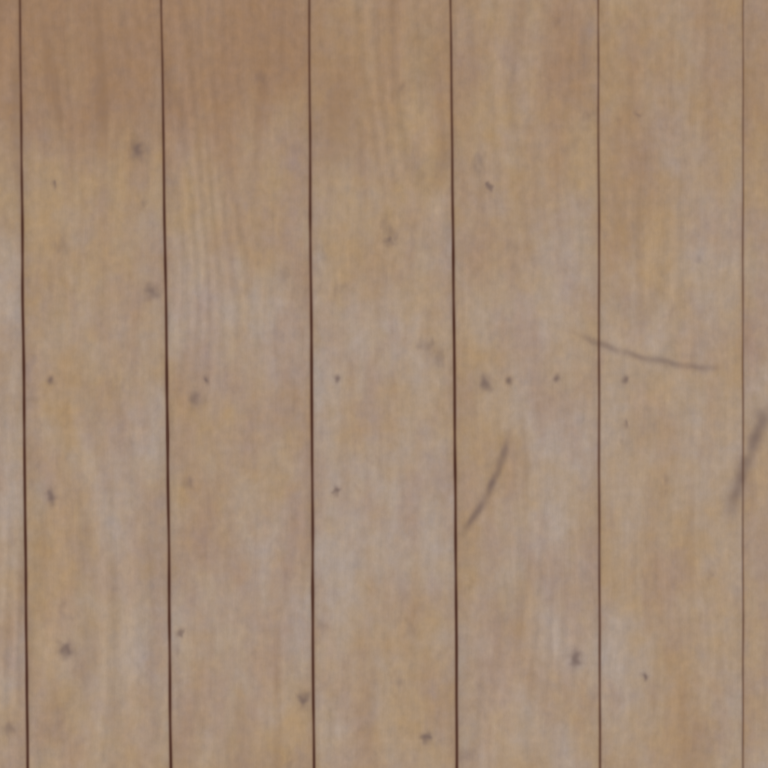
Write a Shadertoy shader that draws this texture.

```glsl
// Worn pale pine floor: upright planks with thin dark seams, grain, knots and scuffs.
#define PLANK_BOTTOM vec2(0.036, 0.1863) // first seam and plank width at the bottom
#define PLANK_TOP    vec2(0.026, 0.1883) // first seam and plank width at the top
#define SEAM_WIDTH   0.0044
#define NAIL_HEIGHT  0.505
#define KNOT_SPACING 0.11
#define GRAIN_DEPTH  0.06
#define HONEY vec3(0.660, 0.556, 0.443)
#define GREY  vec3(0.670, 0.600, 0.545)
#define ROSE  vec3(0.620, 0.522, 0.465)
#define TAN   vec3(0.600, 0.475, 0.375)
#define DARK  vec3(0.300, 0.190, 0.150)
#define STAIN vec3(0.410, 0.340, 0.325)

vec2 hash2(vec2 p) {
    vec3 q = fract(p.xyx * vec3(0.1031, 0.1030, 0.0973));
    q += dot(q, q.yzx + 33.33);
    return fract((q.xx + q.yz) * q.zy);
}

// Gradient noise, about -0.7 to 0.7
float noise(vec2 p) {
    vec2 i = floor(p), f = p - i, e = vec2(0.0, 1.0);
    vec2 w = f * f * f * (f * (f * 6.0 - 15.0) + 10.0);
    float a = dot(hash2(i) * 2.0 - 1.0, f);
    float b = dot(hash2(i + e.yx) * 2.0 - 1.0, f - e.yx);
    float c = dot(hash2(i + e) * 2.0 - 1.0, f - e);
    float d = dot(hash2(i + 1.0) * 2.0 - 1.0, f - 1.0);
    return mix(mix(a, b, w.x), mix(c, d, w.x), w.y);
}

float fbm(vec2 p) {
    float sum = 0.0;
    for (float amp = 0.6; amp > 0.09; amp *= 0.55) {
        sum += amp * noise(p);
        p = p * 2.03 + 17.3;
    }
    return sum;
}

// Soft oval spot, taller than wide
float spot(vec2 d, float radius) {
    d *= vec2(1.0, 0.75) / radius;
    return exp(-2.2 * dot(d, d));
}

// Bowed rub mark from a to b, fading at its ends
float scuff(vec2 p, vec2 a, vec2 b, float bow, float width) {
    float len = length(b - a);
    vec2 dir = (b - a) / len;
    float t = dot(p - a, dir) / len;
    float off = dot(p - a, vec2(-dir.y, dir.x)) - 4.0 * bow * t * (1.0 - t) + 0.003 * noise(p * 40.0);
    float ends = smoothstep(0.0, 0.3, t) * (1.0 - smoothstep(0.75, 1.0, t));
    return ends * exp(-3.0 * off * off / (width * width)) * (0.8 + 0.7 * noise(p * 50.0));
}

// Scattered faint knots plus one or two nail heads in each plank
float knots(vec2 local, float plank, float width) {
    float row = floor(local.y / KNOT_SPACING), mark = 0.0;
    vec2 wobble = 0.007 * vec2(noise(local * 90.0 + plank), noise(local * 90.0 + 50.0));
    for (float i = -1.0; i < 2.0; i++) {
        vec2 id = vec2(plank + 11.0, row + i + 5.0), r = hash2(id), s = hash2(id + 47.0);
        vec2 center = vec2(mix(0.06, 0.94, r.x) * width, (row + i + r.y) * KNOT_SPACING);
        float radius = mix(0.006, 0.014, s.y * s.y);
        mark = max(mark, 0.65 * (1.0 - smoothstep(0.1, 0.8, s.x)) * spot(local - center + wobble, radius));
    }
    for (float i = 0.0; i < 2.0; i++) {
        vec2 r = hash2(vec2(plank + 23.0, i + 71.0));
        vec2 nail = vec2((0.15 + 0.5 * i + 0.3 * r.x) * width, NAIL_HEIGHT + 0.008 * (r.y - 0.5));
        mark = max(mark, 0.6 * step(i * 0.5, r.y) * spot(local - nail + 0.5 * wobble, 0.006));
    }
    return mark;
}

void mainImage(out vec4 fragColor, in vec2 fragCoord) {
    vec2 p = fragCoord / iResolution.xy;
    float px = 1.0 / min(iResolution.x, iResolution.y);
    // Plank index and position inside it; seams lean, every other one bows at the top
    vec2 spacing = mix(PLANK_BOTTOM, PLANK_TOP, p.y);
    float along = (p.x - spacing.x) / spacing.y;
    float bowed = (0.5 - 0.5 * cos(3.14159 * along)) * (1.0 - smoothstep(3.5, 4.5, along));
    along += 0.024 * p.y * p.y * bowed;
    float plank = floor(along);
    vec2 local = vec2((along - plank) * spacing.y, p.y);
    vec2 tone = hash2(vec2(plank + 3.0, 8.0));
    vec2 q = p + vec2(plank * 3.7, plank * 1.9 + 6.0);
    // Broad tones: grey where worn, rosy blotches, tan towards the upper left
    float cloud = fbm(q * vec2(8.0, 5.0));
    float worn = 1.0 - smoothstep(0.15, 0.55, abs(p.y - 0.36));
    vec3 color = mix(HONEY, GREY, clamp(0.1 + 0.4 * worn + 2.2 * cloud, 0.0, 1.0));
    float blotch = fbm(q * vec2(17.0, 9.0) + 40.0) + 0.2 * (tone.y - 0.5);
    color = mix(color, ROSE, clamp(0.15 + 1.5 * blotch, 0.0, 0.85));
    float warm = smoothstep(0.7, 0.92, p.y + 0.2 * cloud) * mix(0.85, 0.35, smoothstep(0.35, 0.5, p.x));
    color = mix(color, TAN, clamp(warm + fbm(q * vec2(14.0, 4.0) + 80.0) - 0.03, 0.0, 0.85));
    // Fine fibres, wavy growth rings, darker streaks and surface mottle
    float bend = q.x + 0.02 * noise(q * vec2(6.0, 3.0));
    float fibre = fbm(vec2(bend * 85.0, q.y * 9.0));
    float rings = sin(45.0 * noise(q * vec2(7.0, 1.6) + 9.0) + 150.0 * local.x);
    rings *= smoothstep(0.0, 0.4, noise(q * vec2(5.0, 2.5) + 31.0) + 0.2 * tone.x);
    float streak = smoothstep(0.12, 0.5, noise(vec2(bend * 42.0, q.y * 4.0)));
    color *= 1.0 + GRAIN_DEPTH * (fibre + 0.4 * rings) + 0.085 * fbm(p * vec2(85.0, 70.0));
    color = mix(color, TAN * 0.9, streak * (0.15 + 0.4 * warm));
    color += vec3(0.02, 0.0, -0.04) * fbm(p * 40.0 + 12.0);
    // Knots, nails, smudges and rub marks
    float mark = 0.4 * smoothstep(0.2, 0.6, fbm(q * vec2(19.0, 13.0) + 63.0));
    mark = max(mark, knots(local, plank, spacing.y));
    mark = max(mark, 0.65 * scuff(p, vec2(0.59, 0.29), vec2(0.665, 0.45), -0.012, 0.009));
    mark = max(mark, 0.4 * scuff(p, vec2(0.72, 0.58), vec2(0.96, 0.52), -0.016, 0.008));
    mark = max(mark, 0.6 * scuff(p, vec2(0.945, 0.31), vec2(1.01, 0.49), 0.005, 0.016));
    color = mix(color, STAIN, clamp(mark, 0.0, 0.75));
    // Seams: soft lines, fainter to the right and near the top
    float seamId = floor(along + 0.5);
    float seamDist = (along - seamId) * spacing.y + 0.001 * noise(vec2(seamId * 9.3, p.y * 9.0));
    float fade = (1.0 - 0.6 * smoothstep(0.55, 0.97, p.x)) * (1.0 - 0.35 * smoothstep(0.6, 1.0, p.y));
    fade *= 0.95 + 0.4 * noise(vec2(seamId * 5.7 + 2.0, p.y * 22.0));
    float halfWidth = max(0.5 * SEAM_WIDTH * mix(0.75, 1.0, fade), px);
    float seam = exp(-seamDist * seamDist / (halfWidth * halfWidth));
    color *= 1.0 - 0.07 * fade * exp(-abs(seamDist) / 0.006);
    fragColor = vec4(mix(color, DARK, clamp(seam * (0.1 + 0.8 * fade), 0.0, 0.9)), 1.0);
}
```
